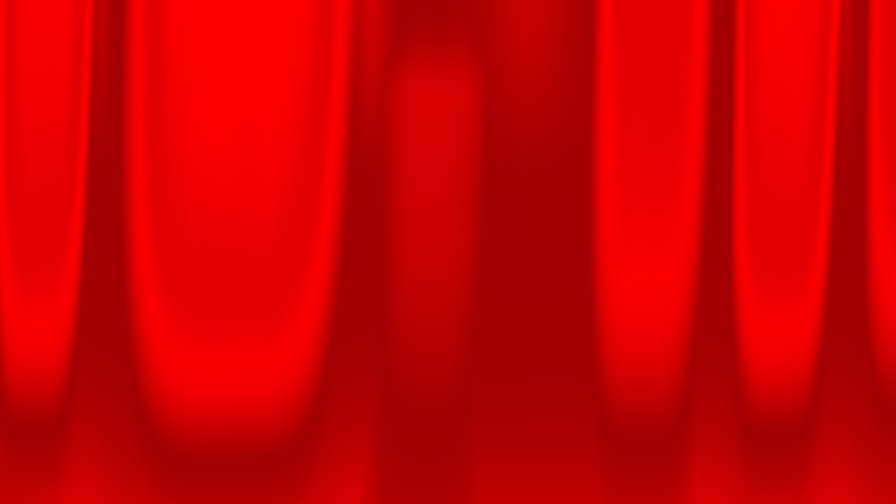
Give the GLSL for this background, as a WebGL 1 fragment shader.

```glsl
precision highp float;

uniform vec2 u_resolution;

// Each fold: centre x, half width, peak height, hem drop
const vec4 FOLD_FAR_LEFT  = vec4(0.043, 0.058, 1.06, -0.03);
const vec4 FOLD_WIDE      = vec4(0.260, 0.134, 1.12, 0.02);
const vec4 FOLD_SHADED    = vec4(0.482, 0.062, 0.32, 0.30);
const vec4 FOLD_RIGHT     = vec4(0.722, 0.070, 0.79, 0.08);
const vec4 FOLD_NARROW    = vec4(0.872, 0.063, 1.06, -0.02);
const vec4 FOLD_FAR_RIGHT = vec4(1.014, 0.056, 0.90, -0.02);

const float LEAN = 0.016;
const float HEM_DEPTH = 1.6;
const float HEM_SCALE = 0.30;
const float CREASE_FADE = 0.16;
const float STREAK_STRENGTH = 0.035;

const float DARK_RED = 0.64;
const float BRIGHT_RED = 0.975;
const float BOUNCE_LIGHT = 0.20;
const float INNER_DIP = 0.085;

float hash(vec2 p) {
  return fract(sin(dot(p, vec2(127.1, 311.7))) * 4375.85);
}

float noise(vec2 p) {
  vec2 cell = floor(p);
  vec2 f = fract(p);
  f = f * f * (3.0 - 2.0 * f);
  float low = mix(hash(cell), hash(cell + vec2(1.0, 0.0)), f.x);
  float high = mix(hash(cell + vec2(0.0, 1.0)), hash(cell + 1.0), f.x);
  return mix(low, high, f.y);
}

// Height of a rounded fold that sinks towards its hem
float foldHeight(vec2 p, vec4 fold) {
  float across = (p.x - fold.x - LEAN * (p.y - 0.5)) / fold.y;
  float square = across * across;
  float hem = HEM_DEPTH * exp(-(p.y + fold.w) / HEM_SCALE);
  return fold.z * (1.0 - square * square) - hem;
}

float band(float x, float centre, float width) {
  float d = (x - centre) / width;
  return exp(-d * d);
}

// Dark at zero height, with a bright rim and a slightly dimmer ring inside
float sheen(float height) {
  float tone = mix(DARK_RED, BRIGHT_RED, smoothstep(-0.04, 0.52, height));
  tone += BOUNCE_LIGHT * smoothstep(0.0, 1.0, -height);
  tone -= INNER_DIP * smoothstep(0.52, 0.72, height);
  tone += INNER_DIP * smoothstep(0.80, 1.00, height);
  return tone;
}

void main() {
  vec2 p = gl_FragCoord.xy / u_resolution;

  // Bounce light gathers where the creases meet the floor
  float cusps = band(p.x, 0.092, 0.035) + band(p.x, 0.405, 0.045)
              + band(p.x, 0.787, 0.040) + band(p.x, 0.932, 0.035);
  float height = -exp(-p.y / CREASE_FADE) * (0.58 + 0.42 * cusps);

  // Join the folds at their creases
  height = max(height, foldHeight(p, FOLD_FAR_LEFT));
  height = max(height, foldHeight(p, FOLD_WIDE));
  float topShade = 0.3 * smoothstep(0.80, 1.0, p.y);
  height = max(height, foldHeight(p, FOLD_SHADED) - topShade);
  height = max(height, foldHeight(p, FOLD_RIGHT));
  height = max(height, foldHeight(p, FOLD_NARROW));
  height = max(height, foldHeight(p, FOLD_FAR_RIGHT));

  // Fine vertical streaks in the cloth
  float streak = noise(p * vec2(70.0, 4.0)) - 0.5;
  height += STREAK_STRENGTH * streak * smoothstep(0.0, 0.4, p.y);

  // Faint light reaching the creases from above
  float creaseGlow = 0.10 * band(p.x, 0.113, 0.008)
                   + 0.17 * band(p.x, 0.415, 0.018)
                   + 0.13 * band(p.x, 0.590, 0.045)
                   + 0.10 * band(p.x, 0.945, 0.008);
  float red = sheen(height) + creaseGlow * smoothstep(0.62, 1.0, p.y);

  gl_FragColor = vec4(min(red, 1.0), 0.0, 0.003, 1.0);
}
```
